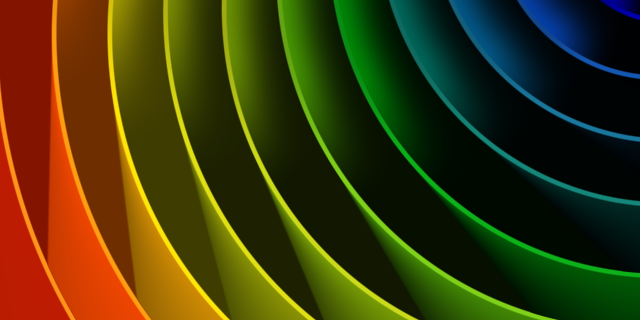
This background is drawn by a WebGL 2 fragment shader. Its source:

```glsl
#version 300 es
precision highp float;
// Nested curved sheets in rainbow order, from red at the left to blue at the top right.
// Discs are painted from the outermost inwards; each has a bright rim, an inner glow
// that fades to shade, and a lit outer wall bounded by a tangent line.

uniform vec2 u_resolution;
out vec4 fragColor;

const int SHEETS = 11;
const float RIM_WIDTH = 0.0145;    // all lengths are in canvas heights
const float GLOW_WIDTH = 0.105;
const float FIRST_ANGLE = -0.16;   // where the wall of the first sheet begins
const float ANGLE_STEP = 0.14;
const vec3 WARM_TINT = vec3(1.2, 0.75, 1.0);

// Circle of each sheet: centre x, centre y, radius
const vec3 CIRCLE[SHEETS] = vec3[](
    vec3(1.758, 0.896, 1.779), vec3(1.672, 0.896, 1.510), vec3(1.625, 0.896, 1.289),
    vec3(1.755, 0.961, 1.245), vec3(1.797, 0.974, 1.104), vec3(1.990, 1.086, 1.127),
    vec3(2.067, 1.170, 1.039), vec3(2.084, 1.259, 0.906), vec3(2.088, 1.302, 0.750),
    vec3(2.060, 1.270, 0.520), vec3(2.083, 1.260, 0.333));

const vec3 RIM_COLOR[SHEETS] = vec3[](
    vec3(1.0, 0.58, 0.10), vec3(1.0, 0.62, 0.07), vec3(1.0, 0.90, 0.04),
    vec3(0.88, 0.88, 0.08), vec3(0.80, 0.86, 0.10), vec3(0.50, 0.82, 0.10),
    vec3(0.05, 0.70, 0.10), vec3(0.08, 0.53, 0.48), vec3(0.10, 0.47, 0.62),
    vec3(0.08, 0.34, 0.70), vec3(0.0, 0.0, 0.70));

const vec3 GLOW_COLOR[SHEETS] = vec3[](
    vec3(0.60, 0.09, 0.0), vec3(0.77, 0.32, 0.0), vec3(0.67, 0.64, 0.01),
    vec3(0.47, 0.54, 0.01), vec3(0.42, 0.57, 0.01), vec3(0.27, 0.58, 0.01),
    vec3(0.0, 0.53, 0.02), vec3(0.0, 0.40, 0.35), vec3(0.01, 0.34, 0.53),
    vec3(0.02, 0.25, 0.66), vec3(0.0, 0.0, 0.65));

// Outer wall tone: warm sheets stay bright, cool ones dim
vec3 wallColor(int i) {
    float n = float(i);
    vec3 coolTint = vec3(1.05 * (1.0 - smoothstep(3.5, 9.5, n)));
    vec3 tint = mix(WARM_TINT, coolTint, smoothstep(1.5, 3.5, n));
    return GLOW_COLOR[i] * tint * 0.92 + RIM_COLOR[i] * 0.08 * coolTint;
}

// Inner face: glow beside the rim, fading across the sheet and down its curve
vec3 faceColor(int i, float depth, float angle, float wallAngle) {
    float across = exp(-depth * depth / (GLOW_WIDTH * GLOW_WIDTH));
    float down = 1.0 - smoothstep(wallAngle - 0.3, wallAngle + 0.17, angle);
    float shade = 0.85 * exp(-0.42 * float(i));
    return GLOW_COLOR[i] * mix(shade, 1.0, across * down);
}

void main() {
    vec2 p = gl_FragCoord.xy / u_resolution.y;
    float aa = 1.0 / u_resolution.y;
    vec3 color = wallColor(0);
    float insidePrevious = 1.0;

    for (int i = 0; i < SHEETS; i++) {
        vec2 rel = p - CIRCLE[i].xy;
        float radius = CIRCLE[i].z;
        float depth = radius - length(rel);
        float wallAngle = FIRST_ANGLE + ANGLE_STEP * float(i);

        // Lit wall between the circle and its tangent line
        vec2 normal = -vec2(cos(wallAngle), sin(wallAngle));
        vec2 tangent = vec2(-normal.y, normal.x);
        float lineGap = radius - dot(rel, normal);
        float nearRim = lineGap / max(lineGap + max(-depth, 0.0), 0.0001);
        float edgeLevel = max(0.95 - 0.13 * float(i), 0.1);
        float wall = smoothstep(-aa, 2.0 * aa, lineGap) * step(0.0, dot(rel, tangent));
        vec3 lit = wallColor(i) * mix(edgeLevel, 1.0, clamp(nearRim, 0.0, 1.0));
        color = mix(color, lit, wall * insidePrevious);

        // Inner face, then the rim along its border
        float angle = atan(-rel.y, -rel.x);
        float disc = smoothstep(-aa, aa, depth);
        float pastRim = smoothstep(-aa, aa, depth - RIM_WIDTH);
        float rimLevel = mix(0.78, 1.0, smoothstep(-0.35, 0.1, angle - wallAngle));
        vec3 face = faceColor(i, depth, angle, wallAngle);
        color = mix(color, mix(RIM_COLOR[i] * rimLevel, face, pastRim), disc);
        insidePrevious = pastRim;
    }
    fragColor = vec4(color, 1.0);
}
```
